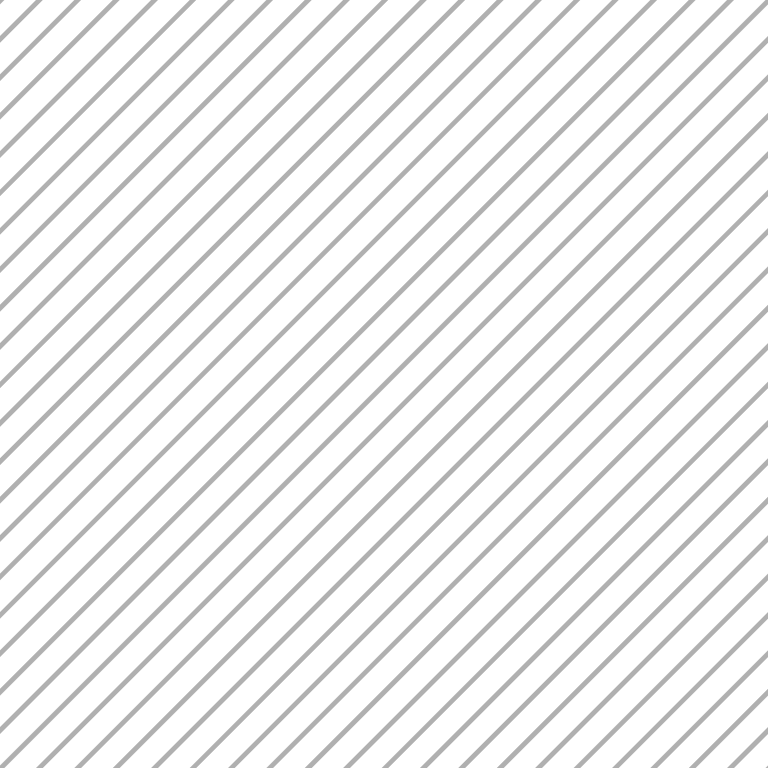
Give the GLSL for this pattern, as a WebGL 2 fragment shader.

```glsl
#version 300 es
precision highp float;
// Thin grey diagonal stripes rising to the right on white, twenty per side.
// Each stripe is the distance to the nearest whole number along x - y, with a
// slight change of width from stripe to stripe that wraps with the tile.

uniform vec2 u_resolution;
out vec4 fragColor;

const float STRIPES = 20.0;           // repeats across and down
const float PHASE = 0.025;            // stripe offset, in periods
const float STRIPE_WIDTH = 0.176;     // share of one period
const float WIDTH_VARIATION = 0.012;  // spread of widths, in periods
const vec3 PAPER = vec3(1.0);
const vec3 GREY = vec3(0.69);

float hash(float n) {
    return fract(sin(n * 12.9898 + 4.137) * 437.585);
}

// Width of the stripe with this index; the index wraps at the tile edge.
float stripeWidth(float index, float count) {
    float wrapped = mod(index, count);
    return STRIPE_WIDTH + WIDTH_VARIATION * (hash(wrapped) - 0.5);
}

// Coverage of a centred band, smoothed over one pixel.
float band(float offset, float width, float pixel) {
    return clamp((0.5 * width - abs(offset)) / pixel + 0.5, 0.0, 1.0);
}

void main() {
    vec2 uv = gl_FragCoord.xy / u_resolution;

    // Position across the stripes, in periods
    float across = STRIPES * (uv.x - uv.y) - PHASE;
    float index = floor(across + 0.5);
    float pixel = STRIPES * length(1.0 / u_resolution);

    float ink = band(across - index, stripeWidth(index, STRIPES), pixel);
    fragColor = vec4(mix(PAPER, GREY, ink), 1.0);
}
```
